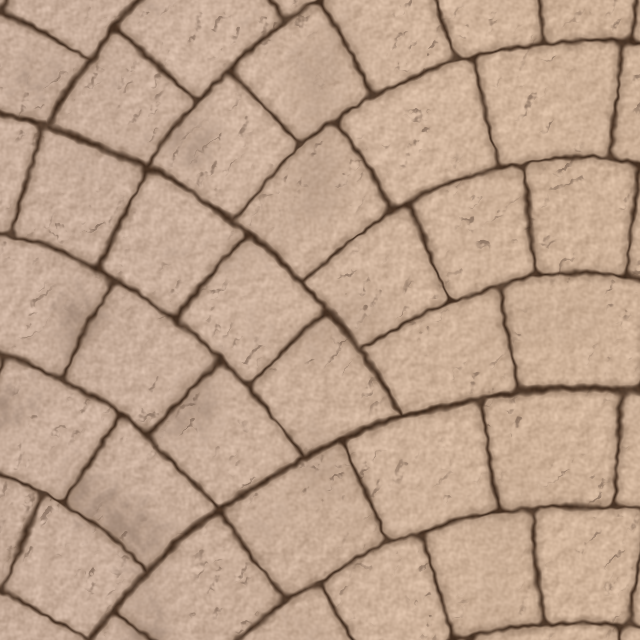
Write a three.js fragment shader that draws this texture.

```glsl
varying vec2 vUv;

const float RADIUS = 0.954;       // outer circle of each fan
const float PERIOD = 0.9076;      // vertical repeat of a fan column
const float RINGS = 5.0;          // courses of stone in one fan
const float COLUMN_GAP = 1.119;
const vec2 FIRST_CENTRE = vec2(-0.208, -0.109);
const float JOINT_WIDTH = 0.0058;
const float CORNER_ROUND = 0.016;
const float GRAIN_SCALE = 42.0;
const vec3 JOINT_DARK = vec3(0.26, 0.18, 0.125);
const vec3 JOINT_EDGE = vec3(0.52, 0.42, 0.34);
const vec3 STONE_SHADE = vec3(0.70, 0.59, 0.50);
const vec3 STONE_LIGHT = vec3(0.85, 0.74, 0.65);
const vec3 GRIME = vec3(0.46, 0.37, 0.31);

float hash(vec2 p) {
  vec3 q = fract(vec3(p.xyx) * 0.1031);
  q += dot(q, q.yzx + 33.33);
  return fract((q.x + q.y) * q.z);
}

vec2 gradient(vec2 cell) {
  float a = 6.2832 * hash(cell + 57.0);
  return vec2(cos(a), sin(a));
}

float noise(vec2 p) {
  vec2 i = floor(p), f = fract(p);
  vec2 u = f * f * f * (f * (f * 6.0 - 15.0) + 10.0);
  vec2 e = vec2(1.0, 0.0);
  return 1.4 * mix(
    mix(dot(gradient(i), f), dot(gradient(i + e), f - e), u.x),
    mix(dot(gradient(i + e.yx), f - e.yx), dot(gradient(i + 1.0), f - 1.0), u.x), u.y);
}

float fbm(vec2 p) {
  float sum = 0.0, gain = 0.55;
  for (int i = 0; i < 3; i++) {
    sum += gain * noise(p);
    p = mat2(1.6, 1.2, -1.2, 1.6) * p + 7.3;
    gain *= 0.55;
  }
  return sum;
}

float smoothMin(float a, float b, float k) {
  float h = max(k - abs(a - b), 0.0) / k;
  return min(a, b) - h * h * k * 0.25;
}

// First joint angle, angular stone width and last joint number of a course
vec3 jointSpacing(float ring, float column) {
  if (column < 0.5) {
    return ring < 0.5 ? vec3(0.29, 0.19, 3.0) : ring < 1.5 ? vec3(0.50, 0.258, 1.0)
         : ring < 2.5 ? vec3(0.30, 0.28, 1.0) : ring < 3.5 ? vec3(0.39, 0.28, 0.0) : vec3(0.10, 0.45, 0.0);
  }
  return ring < 0.5 ? vec3(0.17, 0.235, 3.0) : ring < 1.5 ? vec3(0.10, 0.22, 3.0)
       : ring < 2.5 ? vec3(-0.08, 0.32, 2.0) : ring < 3.5 ? vec3(-0.12, 0.253, 2.0) : vec3(0.16, 0.30, 0.0);
}

// x: distance to the nearest joint, y: stone id, z: distance to the fan border
vec3 fanPaving(vec2 p) {
  float border = 1.0, column = 0.0, fan = 0.0;
  vec2 centre = FIRST_CENTRE;

  // Staggered fans, the lower one covering those above
  for (int i = -1; i < 4; i++) {
    fan = float(i);
    column = mod(fan + 2.0, 2.0);
    centre = FIRST_CENTRE + vec2(column * COLUMN_GAP, fan * PERIOD * 0.5);
    float inside = RADIUS - length(p - centre);
    border = min(border, abs(inside));
    if (inside > 0.0) break;
  }

  // Courses flatten from the outer circle towards the next fan below
  float pitch = PERIOD / RINGS;
  float above = RADIUS - length(p - centre);
  float below = length(p - centre + vec2(0.0, PERIOD)) - RADIUS;
  float blend = clamp(above / max(above + below, 0.001), 0.0, 1.0);
  float level = mix(above / pitch, blend * RINGS, blend);
  float ring = clamp(floor(level), 0.0, RINGS - 1.0);
  float course = abs(level - floor(level + 0.5)) * pitch;

  // Cross joints stand square to their course and stop short of the border
  float lift = ring / RINGS;
  vec2 q = p - centre + vec2(0.0, PERIOD * lift * lift);
  float angle = atan(q.x, q.y) * (1.0 - 2.0 * column);
  vec3 spacing = jointSpacing(ring, column);
  float s = (angle - spacing.x) / spacing.y;
  float crossJoint = abs(s - min(floor(s + 0.5), spacing.z)) * spacing.y * length(q);

  float d = smoothMin(min(course, border), crossJoint, CORNER_ROUND);
  d = min(d, smoothMin(course, border, CORNER_ROUND * 0.3));
  float id = hash(vec2(min(floor(s), spacing.z) + 20.0, ring + 9.0 * fan + 40.0));
  return vec3(d, id, border);
}

void main() {
  vec2 p = vUv;

  // Hand-laid wobble and chipped edges
  vec2 wobble = 0.0055 * vec2(noise(p * 9.0), noise(p * 9.0 + 31.0));
  vec2 chips = 0.0030 * vec2(noise(p * 62.0 + 5.0), noise(p * 62.0 + 83.0));
  vec3 paving = fanPaving(p + wobble + chips);
  float d = paving.x;

  // Rough stone face, lit from the upper left
  float grain = fbm(p * GRAIN_SCALE);
  float relief = grain - fbm((p + vec2(-0.004, 0.005)) * GRAIN_SCALE);
  float fine = noise(p * 150.0 + 11.0);
  float tone = 0.68 + 0.14 * (paving.y - 0.5) + 0.42 * grain + 0.46 * relief + 0.24 * fine;
  tone += 0.12 * (p.x - 0.5) + 0.10 * noise(p * 4.0 + 3.0);
  vec3 colour = mix(STONE_SHADE, STONE_LIGHT, clamp(tone, -0.6, 1.2));
  colour *= mix(vec3(0.985, 0.99, 1.015), vec3(1.005, 1.0, 0.985), smoothstep(0.1, 0.9, p.x));

  // Grime patches, mostly to the left, and slanted tool marks
  float leftness = 1.0 - smoothstep(0.1, 0.7, p.x);
  float patches = smoothstep(0.1, 0.9, noise(p * 7.0 + 17.0) + 0.75 * grain);
  colour = mix(colour, GRIME, patches * (0.08 + 0.40 * leftness));
  vec2 slant = vec2(p.x + p.y, p.y - p.x);
  float marks = smoothstep(0.30, 0.65, noise(slant * vec2(20.0, 46.0) + 1.2 * grain + 2.0));
  marks *= smoothstep(-0.15, 0.35, noise(p * 10.0 + 63.0));
  colour = mix(colour, GRIME, 0.6 * marks * smoothstep(0.25, -0.25, relief));

  // Worn shoulders and dark joints
  float shoulder = 1.0 - smoothstep(0.0, 0.017, d + 0.006 * grain);
  colour = mix(colour, JOINT_EDGE, 0.50 * shoulder);
  float width = JOINT_WIDTH * (1.0 + 0.6 * noise(p * 15.0 + 41.0) + 0.20 * leftness);
  width *= 1.0 + 0.35 * (1.0 - smoothstep(0.004, 0.012, paving.z));
  float groove = 1.0 - smoothstep(-0.1 * width, width, d);
  float depth = clamp(0.95 + 0.3 * noise(p * 28.0 + 71.0), 0.65, 1.0);
  colour = mix(colour, JOINT_DARK * (1.0 + 0.15 * fine), depth * groove);

  gl_FragColor = vec4(colour, 1.0);
}
```
